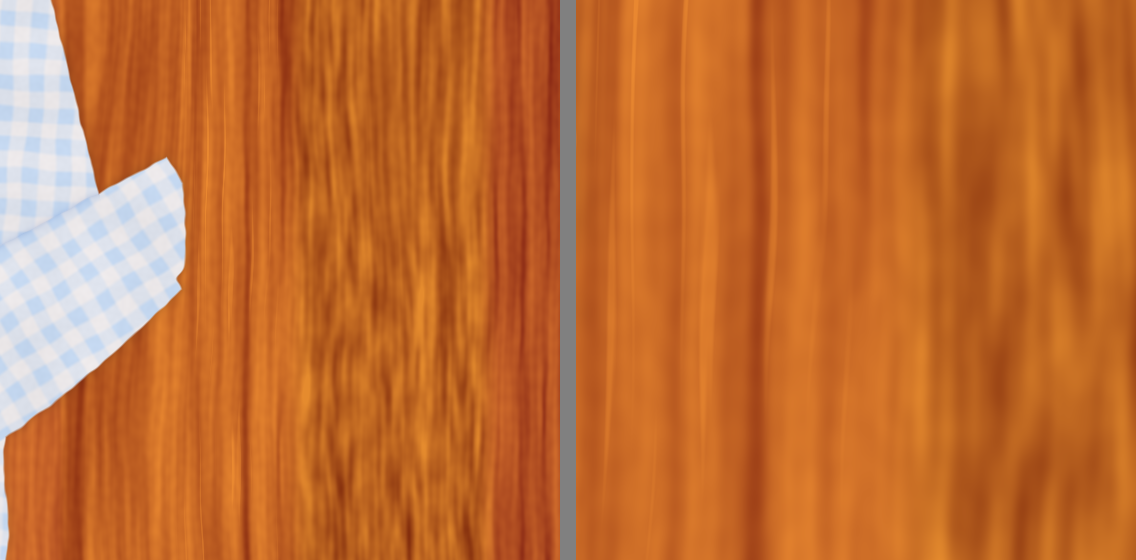
Left, the full canvas; right, a detail of the centre.
This texture is drawn by a WebGL 1 fragment shader. Its source:

```glsl
precision highp float;
// Varnished orange wood with vertical grain, and a pale gingham sleeve at the left.
// Wood: stretched gradient noise in zones (smooth, fibrous, red) plus dark cracks.
// Cloth: half-plane shapes for sleeve and folded cuff, filled with soft checks.
uniform vec2 u_resolution;

#define WOOD_DARK vec3(0.54, 0.175, 0.065)
#define WOOD_LIGHT vec3(0.885, 0.505, 0.18)
#define CLOTH_WHITE vec3(0.925, 0.91, 0.915)
#define CLOTH_BLUE vec3(0.76, 0.84, 0.94)
#define WOOD_TONE 0.63
#define FIBRE_DEPTH 0.70
#define STREAK_DEPTH 0.42
#define CRACK_DEPTH 0.36
#define CHECK_SIZE 0.056
#define EDGE_SOFTNESS 0.0025

vec2 gradient(vec2 cell) {
  float h = fract(sin(dot(cell, vec2(127.1, 311.7))) * 43758.55);
  float angle = 6.2832 * h;
  return vec2(cos(angle), sin(angle));
}

float noise(vec2 p) {
  vec2 i = floor(p), f = fract(p);
  vec2 u = f * f * f * (f * (f * 6.0 - 15.0) + 10.0);
  vec2 e = vec2(1.0, 0.0);
  float bottom = mix(dot(gradient(i), f), dot(gradient(i + e), f - e), u.x);
  float top = mix(dot(gradient(i + e.yx), f - e.yx), dot(gradient(i + 1.0), f - 1.0), u.x);
  return mix(bottom, top, u.y);
}

// 1 inside the range from a to b, with soft ends.
float band(float x, float a, float b, float soft) {
  return smoothstep(a - soft, a + soft, x) * (1.0 - smoothstep(b - soft, b + soft, x));
}

// Long wavering dark lines: two in the smooth board, three in the red one.
float cracks(vec2 p) {
  float sum = 0.0;
  for (int i = 0; i < 5; i++) {
    float k = float(i);
    float x = k < 2.0 ? 0.44 + 0.062 * k : 0.885 + 0.046 * (k - 2.0);
    x += 0.014 * noise(vec2(k * 7.3, p.y * 2.5)) + 0.004 * noise(vec2(k * 3.7, p.y * 11.0));
    float width = 0.006 + 0.004 * noise(vec2(k * 5.1 + 0.5, p.y * 6.0));
    float strength = 0.75 + 0.8 * noise(vec2(k * 9.7 + 0.3, p.y * 4.0));
    float d = (p.x - x) / width;
    sum += strength * exp(-d * d);
  }
  return sum;
}

vec3 wood(vec2 p) {
  float fibrous = band(p.x, 0.53, 0.87, 0.025);
  float red = smoothstep(0.85, 0.90, p.x);
  float post = 1.0 - smoothstep(0.10, 0.12, p.x);
  float leftBoard = band(p.x, 0.15, 0.34, 0.03);

  // Grain leans on the left board and wavers everywhere.
  vec2 g = p;
  g.x += 0.016 * noise(p * vec2(4.0, 2.0)) + 0.005 * noise(p * vec2(12.0, 7.0));
  g.x -= 0.05 * p.y * p.y * leftBoard;

  float broad = noise(g * vec2(13.0, 0.9) + 4.3);
  float streak = noise(g * vec2(38.0, 2.0) + 11.7);
  float fine = noise(g * vec2(95.0, 5.0) + 23.1);
  float shortFibre = noise(g * vec2(68.0, 12.0) + 37.9);
  float longFibre = noise(g * vec2(64.0, 4.0) + 51.3);
  float upperRight = smoothstep(0.55, 0.72, p.x) * smoothstep(0.45, 0.75, p.y);
  float fibre = mix(shortFibre, longFibre, 0.25 + 0.6 * upperRight);
  float mottle = noise(p * vec2(75.0, 50.0));

  float tone = WOOD_TONE + STREAK_DEPTH * (0.8 * broad + streak * (1.0 - 0.6 * post));
  tone += 0.22 * fine + 0.08 * mottle;
  tone += fibrous * (FIBRE_DEPTH * fibre - 0.02);
  tone -= 0.20 * red + CRACK_DEPTH * cracks(p);
  tone += 0.08 * band(p.x, 0.25, 0.43, 0.04);
  tone -= 0.13 * smoothstep(0.55, 1.0, p.y) * band(p.x, 0.15, 0.55, 0.04);

  // Groove between post and board, with a lit lip.
  tone -= 0.38 * band(p.x, 0.117, 0.151, 0.007);
  tone += 0.07 * band(p.x, 0.160, 0.178, 0.008);

  // Sparse pale scratches on the smooth board.
  float scratch = smoothstep(0.28, 0.5, noise(g * vec2(130.0, 3.0) + 71.0));
  tone += 0.22 * scratch * band(p.x, 0.33, 0.50, 0.03);

  vec3 color = mix(WOOD_DARK, WOOD_LIGHT, clamp(tone, -0.1, 1.08));
  color += vec3(-0.015, 0.015, -0.01) * fibrous;
  return color + vec3(0.0, -0.015, 0.015) * max(red, post);
}

// Gingham: two crossing sets of soft stripes.
vec3 gingham(vec2 p, float angle) {
  float c = cos(angle), s = sin(angle);
  vec2 q = vec2(c * p.x + s * p.y, c * p.y - s * p.x) / CHECK_SIZE;
  q += 0.12 * vec2(noise(p * 13.0), noise(p * 13.0 + 9.0));
  vec2 stripe = smoothstep(-0.45, 0.45, sin(6.2832 * q));
  float blue = 0.36 * (stripe.x + stripe.y) + 0.24 * stripe.x * stripe.y;
  vec3 color = mix(CLOTH_WHITE, CLOTH_BLUE, blue);
  return color + 0.025 * noise(p * 9.0 + 3.0) + 0.012 * noise(p * 90.0);
}

// Negative inside the folded cuff.
float cuffDistance(vec2 p) {
  float top = (p.y - 0.56 - 0.537 * p.x) * 0.88;
  float bottom = (0.212 + 0.836 * p.x - 0.5 * p.x * (0.32 - p.x) - p.y) * 0.77;
  float notch = exp(-pow((p.y - 0.503) / 0.014, 2.0));
  float bulge = 0.331 - 0.6 * pow(p.y - 0.58, 2.0) - 0.012 * notch;
  float corner = dot(p - vec2(0.297, 0.72), vec2(0.846, 0.533));
  return max(max(top, bottom), max(p.x - bulge, corner));
}

void main() {
  vec2 p = gl_FragCoord.xy / u_resolution;
  vec2 ragged = p + 0.003 * vec2(noise(p * 38.0), noise(p * 38.0 + 5.0));
  float cuff = cuffDistance(ragged);
  float sleeve = max(ragged.x - 0.176 + 0.246 * (ragged.y - 0.655), 0.50 - p.y);
  float hem = max(ragged.x - 0.011 - 0.005 * sin(p.y * 28.0), p.y - 0.24);
  float cloth = min(cuff, min(sleeve, hem));

  // Cuff lies over the sleeve and casts a faint fold shadow.
  float overCuff = 1.0 - smoothstep(-EDGE_SOFTNESS, EDGE_SOFTNESS, cuff);
  vec3 fabric = mix(gingham(p, -0.06), gingham(p, 0.56), overCuff);
  fabric -= vec3(0.09, 0.07, 0.03) * exp(-abs(cuff) / 0.005) * step(sleeve, 0.0);

  vec3 board = wood(p) * (1.0 - 0.12 * exp(-max(cloth, 0.0) / 0.008));
  float cover = 1.0 - smoothstep(-EDGE_SOFTNESS, EDGE_SOFTNESS, cloth);
  gl_FragColor = vec4(mix(board, fabric, cover), 1.0);
}
```
